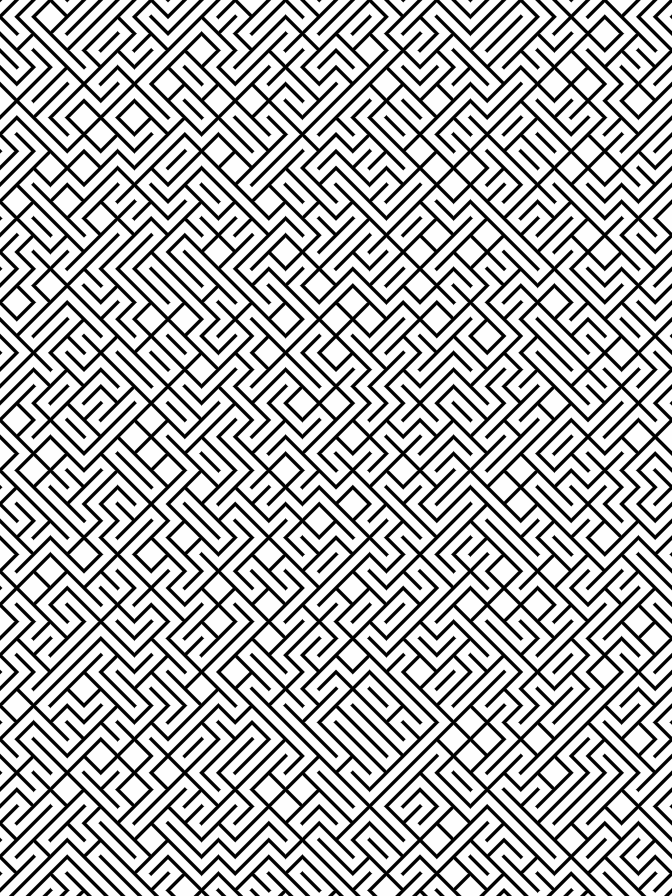
Reproduce this pattern procedurally as a Shadertoy shader.

```glsl
// Draws a random maze of black diagonal strokes, one per square cell, on white.

const float COLUMNS = 40.0;      // cells across the canvas width
const float HALF_WIDTH = 0.102;  // half the stroke thickness, in cells
const float EDGE_PIXELS = 0.66;  // half the soft edge, in output pixels
const float RISING_SHARE = 0.5;  // share of strokes leaning one way
const float HALF_DIAGONAL = 0.70711;
const uint SEED = 17u;
const vec3 PAPER = vec3(0.998);
const vec3 INK = vec3(0.004);

// Integer hash of a cell, from 0 to 1
float hashCell(ivec2 cell) {
    uvec2 k = uvec2(cell + 1024);
    uint h = k.x * 1597334677u ^ (k.y + SEED) * 3812015801u;
    h = (h ^ (h >> 16)) * 2146121005u;
    h = (h ^ (h >> 15)) * 2221713035u;
    h ^= h >> 16;
    return float(h & 0xFFFFu) / 65536.0;
}

// Signed distance to a square-capped diagonal stroke centred at the origin
float strokeDistance(vec2 p, float slope) {
    vec2 alongAcross = abs(vec2(p.x + slope * p.y, p.y - slope * p.x)) * HALF_DIAGONAL;
    vec2 d = alongAcross - vec2(HALF_DIAGONAL + HALF_WIDTH, HALF_WIDTH);
    return max(d.x, d.y);
}

// Nearest stroke among the cell and its neighbours, so caps join cleanly
float mazeDistance(vec2 p) {
    vec2 home = floor(p);
    float nearest = 1.0;
    for (int y = -1; y <= 1; y++) {
        for (int x = -1; x <= 1; x++) {
            vec2 cell = home + vec2(x, y);
            float slope = hashCell(ivec2(cell)) < RISING_SHARE ? 1.0 : -1.0;
            nearest = min(nearest, strokeDistance(p - cell - 0.5, slope));
        }
    }
    return nearest;
}

void mainImage(out vec4 fragColor, in vec2 fragCoord) {
    // Cell units, with whole rows counted from the top edge
    float cellsPerPixel = COLUMNS / iResolution.x;
    vec2 p = vec2(fragCoord.x, iResolution.y - fragCoord.y) * cellsPerPixel;

    float softness = EDGE_PIXELS * cellsPerPixel;
    float paperAmount = smoothstep(-softness, softness, mazeDistance(p));
    fragColor = vec4(mix(INK, PAPER, paperAmount), 1.0);
}
```
